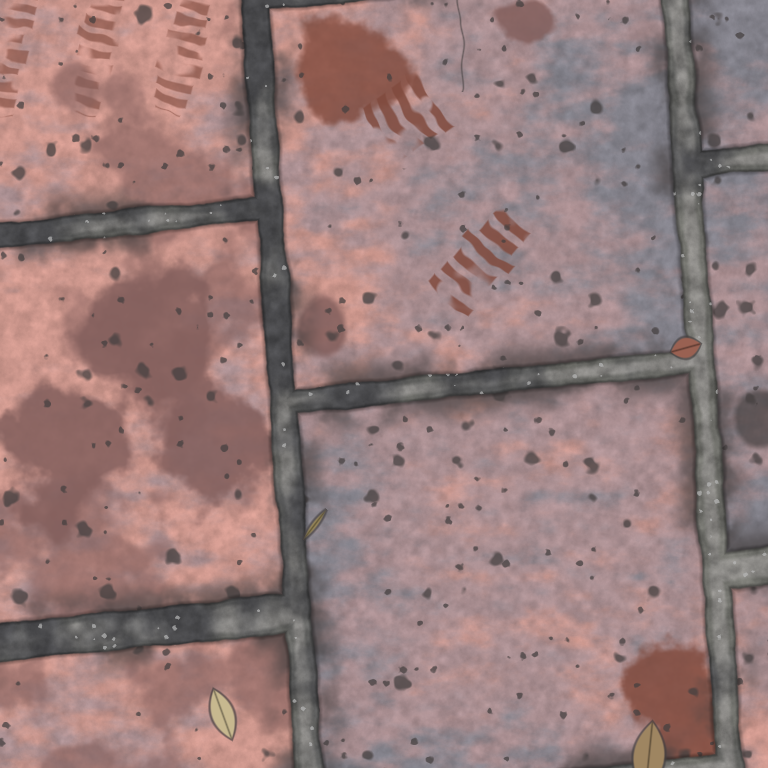
Write a WebGL 1 fragment shader that draws this texture.

```glsl
precision highp float;
// Worn clay pavers in a slanted running bond with grey mortar joints.
// A sheared half-offset grid gives the tiles; layered noise gives clay and grime,
// and small distance functions add stains, tread prints, pits and fallen leaves.
uniform vec2 u_resolution;

const vec2 PITCH = vec2(0.548, 0.53);
const vec3 PINK = vec3(0.80, 0.59, 0.55);
const vec3 MAUVE = vec3(0.66, 0.555, 0.565);
const vec3 SLATE = vec3(0.51, 0.505, 0.54);
const vec3 STAIN = vec3(0.51, 0.37, 0.36);
const vec3 RUST = vec3(0.50, 0.29, 0.24);
const vec3 GRIME = vec3(0.27, 0.25, 0.25);

float hash(vec2 p) {
  return fract(sin(dot(p, vec2(127.1, 311.7))) * 43758.5453);
}

float noise(vec2 p) {
  vec2 i = floor(p), f = fract(p);
  f = f * f * (3.0 - 2.0 * f);
  return mix(mix(hash(i), hash(i + vec2(1.0, 0.0)), f.x),
             mix(hash(i + vec2(0.0, 1.0)), hash(i + 1.0), f.x), f.y);
}

float fbm(vec2 p) {
  float sum = 0.0, amp = 0.52;
  for (int i = 0; i < 5; i++) {
    sum += amp * noise(p);
    p = mat2(1.6, 1.2, -1.2, 1.6) * p + 7.3;
    amp *= 0.5;
  }
  return sum;
}

vec2 turn(vec2 p, float a) {
  return mat2(cos(a), -sin(a), sin(a), cos(a)) * p;
}

float fill(float d, float soft) { return 1.0 - smoothstep(-soft, soft, d); }

// Ragged blot with centre c and radii r
float blot(vec2 p, vec2 c, vec2 r, float rough) {
  return fill(length((p - c) / r) - 0.9 + rough, 0.16);
}

// Row of curved strokes stacked along the local y axis
float tread(vec2 p, vec2 c, float angle, vec2 size, float pitch, float soft) {
  vec2 q = turn(p - c, angle);
  q.y += 4.0 * q.x * q.x + 0.008 * (noise(p * 60.0) - 0.5);
  float id = floor(q.y / pitch);
  float reach = size.x * (0.55 + 0.45 * hash(vec2(id, c.x)));
  float across = abs(fract(q.y / pitch) - 0.5) * pitch;
  float d = max(across - pitch * 0.27, abs(q.x) - reach);
  return fill(max(d, abs(q.y) - size.y), soft) * smoothstep(0.2, 0.45, noise(p * 45.0));
}

// Scattered round chips, one chance per grid cell
float pits(vec2 p, float count, float chance) {
  vec2 id = floor(p * count);
  vec2 q = fract(p * count) - 0.3 - 0.4 * vec2(hash(id), hash(id + 5.3));
  float r = 0.08 + 0.17 * hash(id + 9.1);
  return fill(length(q) - r + 0.2 * (noise(p * count * 5.0) - 0.5), 0.07) * step(hash(id + 2.7), chance);
}

vec3 leaf(vec3 base, vec2 p, vec2 c, float angle, vec2 size, vec3 tone, float soft) {
  vec2 q = turn(p - c, angle) / size;
  float d = (abs(q.x) - 1.0 + q.y * q.y) * size.x;
  float vein = fill(abs(q.x) * size.x - 0.001, soft);
  base = mix(base, GRIME, 0.7 * fill(d - 0.003, soft) * step(abs(q.y), 1.15));
  return mix(base, mix(tone, tone * 0.6, vein), fill(d, soft));
}

vec3 mortar(vec2 p, float depth, float soft) {
  float patchy = fbm(p * 9.0) + 0.3 * p.x + 0.12 * p.y;
  vec3 c = mix(vec3(0.29, 0.29, 0.30), vec3(0.43, 0.43, 0.41), smoothstep(0.5, 0.9, patchy));
  float ridge = smoothstep(0.006, 0.013, depth + 0.008 * (fbm(p * 30.0) - 0.5));
  c = mix(c, vec3(0.58, 0.57, 0.56), 0.7 * ridge * smoothstep(0.5, 0.8, patchy));
  c *= 0.72 + 0.55 * fbm(p * 70.0);
  c *= 0.65 + 0.35 * smoothstep(0.0, 0.005, depth);
  return mix(c, vec3(0.72), 0.7 * pits(p, 85.0, 0.10));
}

vec3 clay(vec2 p, vec2 tile, vec2 local) {
  float cloud = fbm(p * 7.0 + tile * 3.1) - 0.5;
  float streak = fbm(p * vec2(24.0, 48.0)) - 0.5;
  float tint = 0.5 + 0.36 * tile.x + 0.9 * cloud + 0.7 * streak;
  tint += (1.0 - abs(tile.x)) * (local.x - 0.5) * mix(0.55, -0.4, tile.y);
  tint -= 0.6 * step(0.5, tile.x) * step(0.5, tile.y);
  vec3 c = mix(PINK, MAUVE, smoothstep(0.05, 0.5, tint));
  c = mix(c, SLATE, smoothstep(0.5, 0.95, tint));
  return c * (0.86 + 0.28 * fbm(p * 85.0));
}

// Blots and tread prints, placed on the pavers that carry them
vec3 wear(vec3 c, vec2 p, vec2 tile, float soft) {
  float rough = 1.5 * (fbm(p * 16.0) - 0.5), prints = 0.0, blots = 0.0;
  if (tile.x < -0.5) {
    for (int i = 0; i < 3; i++) {
      float k = float(i);
      vec2 spot = vec2(0.09 + 0.095 * k, 0.59 - 0.14 * k * (2.0 - k));
      blots = max(blots, blot(p, spot, vec2(0.085, 0.10), rough) * step(-0.5, tile.y));
      prints = max(prints, tread(p, vec2(0.01 + 0.115 * k, 0.06), 0.25, vec2(0.03, 0.09), 0.021, soft));
    }
    c = mix(c, RUST, 0.6 * prints * step(tile.y, -0.5));
    c = mix(c, STAIN, 0.6 * smoothstep(0.54, 0.68, fbm(p * 9.0 + 4.0)));
  } else if (tile.x < 0.5) {
    c = mix(c, RUST, 0.8 * blot(p, vec2(0.44, 0.085), vec2(0.085, 0.065), rough));
    c = mix(c, RUST, 0.85 * blot(p, vec2(0.90, 0.94), vec2(0.08, 0.11), rough));
    blots = max(blot(p, vec2(0.42, 0.425), vec2(0.038, 0.05), 0.4 * rough),
                blot(p, vec2(0.685, 0.035), vec2(0.045, 0.03), rough));
    prints = max(tread(p, vec2(0.525, 0.155), 0.95, vec2(0.065, 0.047), 0.024, soft),
                 tread(p, vec2(0.625, 0.34), 0.70, vec2(0.045, 0.075), 0.025, soft));
    c = mix(c, RUST, 0.85 * prints);
    float crack = abs(p.x - 0.597 - 0.02 * (noise(p * vec2(3.0, 35.0)) - 0.5)) - 0.0008;
    c = mix(c, GRIME, 0.7 * fill(crack, soft) * step(p.y, 0.12));
  } else {
    c = mix(c, GRIME, 0.7 * blot(p, vec2(0.99, 0.545), vec2(0.038, 0.042), 0.25 * rough));
  }
  return mix(c, STAIN, 0.85 * blots);
}

void main() {
  vec2 p = gl_FragCoord.xy / u_resolution;
  p.y = 1.0 - p.y;
  float soft = 1.2 / min(u_resolution.x, u_resolution.y);

  // Sheared running bond: tile index, local position and distance to the joint
  vec2 g = vec2(p.x - 0.07 * p.y - 0.332, p.y + 0.1 * p.x - 0.306) / PITCH;
  float odd = mod(floor(g.x), 2.0);
  g.y += 0.52 * (1.0 - odd);
  vec2 tile = floor(g), local = fract(g);
  float halfJoint = 0.016 + 0.009 * odd * step(0.5, floor(g.y + 0.5));
  vec2 edge = min(local, 1.0 - local) * PITCH - vec2(0.018, halfJoint);
  float d = min(edge.x, edge.y) + 0.010 * (fbm(p * 22.0) - 0.5);

  vec3 brick = wear(clay(p, tile, local), p, tile, soft);
  brick = mix(brick, GRIME, 0.75 * max(pits(p, 24.0, 0.16), pits(p + 0.37, 52.0, 0.10)));
  float border = 1.0 - smoothstep(0.0, 0.045, d);
  brick = mix(brick, GRIME, 0.7 * border * smoothstep(0.45, 0.7, fbm(p * 13.0)));
  brick *= 0.7 + 0.3 * smoothstep(0.0, 0.006, d);
  vec3 color = mix(brick, mortar(p, -d, soft), fill(d, soft));

  // Fallen leaves, a pebble and a twig
  color = leaf(color, p, vec2(0.29, 0.93), -0.35, vec2(0.014, 0.034), vec3(0.78, 0.72, 0.56), soft);
  color = leaf(color, p, vec2(0.845, 0.985), 0.1, vec2(0.020, 0.045), vec3(0.62, 0.52, 0.38), soft);
  color = leaf(color, p, vec2(0.893, 0.453), 1.3, vec2(0.013, 0.020), vec3(0.60, 0.38, 0.32), soft);
  color = leaf(color, p, vec2(0.410, 0.683), 0.65, vec2(0.003, 0.022), vec3(0.62, 0.55, 0.36), soft);
  gl_FragColor = vec4(color, 1.0);
}
```
